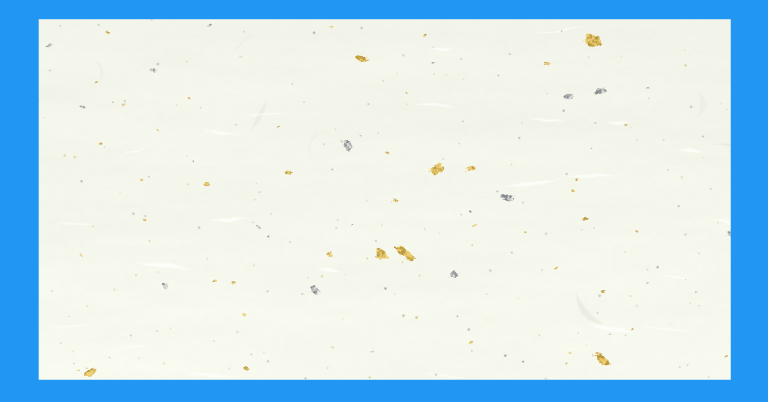
A WebGL 2 fragment shader for this texture:

```glsl
#version 300 es
precision highp float;

#define FRAME_BLUE vec3(0.13, 0.59, 0.95)
#define PAPER vec3(0.961, 0.968, 0.925)
#define PANEL_MIN vec2(0.0504, 0.0553)
#define PANEL_MAX vec2(0.9515, 0.9522)
#define FLAKE_CELL 0.11
#define FLAKE_SHARE 0.62
#define FLAKE_RADIUS vec2(0.0036, 0.024)
#define GOLD_SHARE 0.52
#define SPECK_CELL 0.06
#define SPECK_SHARE 0.36
#define STREAK_CELL 0.2
#define BLADE_CELL 0.25

uniform vec2 u_resolution;
out vec4 fragColor;

vec3 hash3(vec2 p) {
    vec3 q = fract(vec3(p.xyx) * vec3(0.1031, 0.1030, 0.0973));
    q += dot(q, q.yxz + 33.33);
    return fract((q.xxy + q.yzz) * q.zyx);
}

float noise(vec2 p) {
    vec2 i = floor(p), f = fract(p);
    f = f * f * (3.0 - 2.0 * f);
    return mix(mix(hash3(i).x, hash3(i + vec2(1, 0)).x, f.x),
               mix(hash3(i + vec2(0, 1)).x, hash3(i + vec2(1, 1)).x, f.x), f.y);
}

vec2 rotate(vec2 p, float angle) {
    float c = cos(angle), s = sin(angle);
    return vec2(c * p.x + s * p.y, c * p.y - s * p.x);
}

// Distance to a bent sliver that tapers to both ends
float sliver(vec2 p, float halfLength, float halfWidth, float bend) {
    float t = p.x / halfLength;
    float side = abs(p.y - bend * halfLength * (t * t - 0.5));
    return max(side - halfWidth * (1.0 - t * t), abs(p.x) - halfLength);
}

// Soft shaded base with faint horizontal bands and fine grain
vec3 paper(vec2 p) {
    float bands = noise(p * vec2(2.0, 13.0)) + 0.6 * noise(p * vec2(7.0, 45.0) + 31.0);
    float grain = noise(p * vec2(70.0, 130.0));
    float tone = 0.014 * (bands - 0.8) + 0.007 * (grain - 0.5) + 0.02 * (0.5 - p.y);
    return PAPER + tone;
}

// Pale grey blades and white horizontal streaks
vec3 addFibres(vec3 colour, vec2 p, float px) {
    vec2 bladeCell = floor(p / BLADE_CELL), streakCell = floor(p / STREAK_CELL);
    for (int j = -1; j <= 1; j++)
    for (int i = -1; i <= 1; i++) {
        vec2 id = bladeCell + vec2(i, j);
        vec3 place = hash3(id + 101.0), form = hash3(id + 157.0);
        vec2 q = rotate(p - (id + place.xy) * BLADE_CELL, (form.x - 0.35) * 3.0);
        float width = mix(0.0012, 0.009, form.y * form.y);
        float d = sliver(q, mix(0.03, 0.06, form.z), width, (place.x - 0.5) * 0.9);
        float cover = 1.0 - smoothstep(-px, px * 1.2, d);
        colour -= 0.045 * cover * step(place.z, 0.42) * (0.5 + 0.5 * form.z);

        id = streakCell + vec2(i, j);
        place = hash3(id + 211.0);
        form = hash3(id + 263.0);
        q = rotate(p - (id + place.xy) * STREAK_CELL, (form.x - 0.6) * 0.35);
        q.y += 0.005 * (noise(q * vec2(45.0, 90.0) + id * 7.0) - 0.5);
        d = sliver(q, mix(0.025, 0.07, form.y), mix(0.002, 0.0065, form.z), 0.1 * (place.x - 0.5));
        cover = 1.0 - smoothstep(-0.004, px, d);
        colour = mix(colour, vec3(0.995, 1.0, 0.985), 0.85 * cover * step(place.z, 0.5));
    }
    return colour;
}

// Ragged gold and silver leaf
vec3 addFlakes(vec3 colour, vec2 p, float px) {
    vec2 cell = floor(p / FLAKE_CELL);
    float glint = 0.6 * noise(p * 170.0) + 0.4 * noise(p * 310.0 + 17.0);
    glint = smoothstep(0.2, 0.75, glint);
    vec3 gold = mix(vec3(0.70, 0.56, 0.20), vec3(0.93, 0.80, 0.42), glint);
    vec3 silver = mix(vec3(0.50, 0.51, 0.52), vec3(0.83, 0.84, 0.83), glint);
    for (int j = -1; j <= 1; j++)
    for (int i = -1; i <= 1; i++) {
        vec2 id = cell + vec2(i, j);
        vec3 place = hash3(id + 307.0), form = hash3(id + 353.0);
        bool isGold = form.y < GOLD_SHARE;
        float radius = mix(FLAKE_RADIUS.x, FLAKE_RADIUS.y, pow(form.x, 5.0)) * (isGold ? 1.0 : 0.8);
        vec2 q = rotate(p - (id + place.xy) * FLAKE_CELL, (form.z - 0.5) * 1.4);
        q.y *= mix(1.3, 2.2, fract(form.z * 7.0));
        float ragged = 0.35 + 0.9 * noise(q / radius * 1.4 + id * 5.0)
                     + 0.4 * noise(q / radius * 4.0 + id * 3.0);
        float cover = 1.0 - smoothstep(-px, px, length(q) - radius * ragged);
        cover *= step(place.z, FLAKE_SHARE) * mix(0.7, 0.95, form.x);
        colour = mix(colour, isGold ? gold : silver, cover);
    }
    return colour;
}

// Tiny dust between the flakes
vec3 addSpecks(vec3 colour, vec2 p, float px) {
    vec2 cell = floor(p / SPECK_CELL);
    for (int j = -1; j <= 1; j++)
    for (int i = -1; i <= 1; i++) {
        vec2 id = cell + vec2(i, j);
        vec3 place = hash3(id + 401.0), form = hash3(id + 457.0);
        float d = length(p - (id + place.xy) * SPECK_CELL) - mix(0.0012, 0.0032, form.x * form.x);
        float cover = (1.0 - smoothstep(-px, px, d)) * step(place.z, SPECK_SHARE);
        vec3 dust = form.y < 0.3 ? vec3(0.82, 0.73, 0.45) : vec3(0.62, 0.63, 0.62);
        colour = mix(colour, dust, cover * mix(0.25, 0.8, form.z));
    }
    return colour;
}

void main() {
    float px = 1.0 / u_resolution.y;
    vec2 p = gl_FragCoord.xy * px;
    vec3 colour = addFibres(paper(p), p, px);
    colour = addFlakes(addSpecks(colour, p, px), p, px);

    // Flat border with an edge one pixel soft
    vec2 uv = gl_FragCoord.xy / u_resolution;
    vec2 inside = clamp(min(uv - PANEL_MIN, PANEL_MAX - uv) * u_resolution + 0.5, 0.0, 1.0);
    fragColor = vec4(mix(FRAME_BLUE, colour, inside.x * inside.y), 1.0);
}
```
